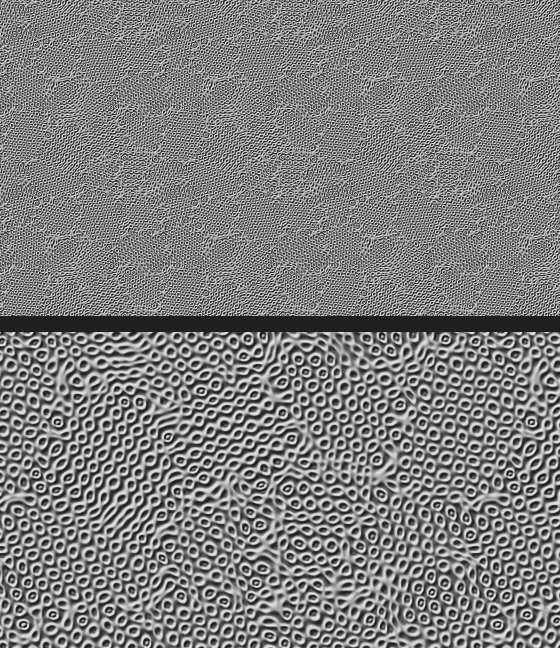
Top: the whole. Bottom: its middle third, enlarged.
Write a Shadertoy shader that draws this pattern.

```glsl
// Embossed grey weave of tiny touching rings and braided rows, in patches of varying direction.

// Lengths are in canvas heights.
const float TAU = 6.2831853;
const float TILE_SIZE = 0.5;          // the pattern repeats after this length
const float PATCHES_PER_TILE = 4.0;   // direction patches along one tile
const float ROW_PITCH = 1.0 / 69.0;   // spacing of neighbouring rows of rings
const float PATCH_FALLOFF = 6.0;      // higher: sharper patch borders
const float ROW_BIAS = 0.40;          // how far some patches favour rows over rings
const float WARP_CELLS = 16.0;        // warp noise cells along one tile
const float WARP_AMOUNT = 0.005;
const float RING_LEVEL = 0.3;         // wave level at the crest of a ring
const float RING_PERIOD = 4.6;        // wave range from one crest to the next
const vec2 LIGHT_DIR = vec2(-0.5, 0.866);
const float EMBOSS_REACH = 0.20;      // slope sampling distance, in rows
const float EMBOSS_GAIN = 0.80;
const float RIDGE_GAIN = 0.34;
const float RIDGE_MEAN = 0.50;
const float MID_GREY = 0.50;
const float TONE_RANGE = 0.40;        // greys level off this far from the middle
const int SAMPLES = 2;                // antialiasing grid per pixel side

vec3 hash3(vec2 p) {
    vec3 q = fract(p.xyx * vec3(0.1031, 0.1030, 0.0973));
    q += dot(q, q.yxz + 33.33);
    return fract((q.xxy + q.yzz) * q.zyx);
}

// Random unit gradient on a lattice that wraps with the tile.
vec2 latticeGradient(vec2 cell, float seed) {
    float angle = TAU * hash3(mod(cell, WARP_CELLS) + seed).x;
    return vec2(cos(angle), sin(angle));
}

float gradientNoise(vec2 p, float seed) {
    vec2 cell = floor(p);
    vec2 f = p - cell;
    vec2 u = f * f * f * (f * (f * 6.0 - 15.0) + 10.0);
    vec2 e = vec2(1.0, 0.0);
    float a = dot(latticeGradient(cell, seed), f);
    float b = dot(latticeGradient(cell + e.xy, seed), f - e.xy);
    float c = dot(latticeGradient(cell + e.yx, seed), f - e.yx);
    float d = dot(latticeGradient(cell + e.xx, seed), f - e.xx);
    return mix(mix(a, b, u.x), mix(c, d, u.x), u.y);
}

// Three waves at 60 degrees form a hexagonal lattice of peaks.
float hexWaves(vec2 p, float angle, float bias) {
    float sum = 0.0;
    for (int i = 0; i < 3; i++) {
        float a = angle + float(i) * TAU / 6.0;
        float gain = i == 0 ? 1.0 + bias : 1.0 - 0.5 * bias;
        sum += gain * cos(TAU / ROW_PITCH * dot(p, vec2(cos(a), sin(a))));
    }
    return sum;
}

// Blend the lattices of nearby patches; where they interfere, rows break up.
float waveField(vec2 p) {
    float patchSize = TILE_SIZE / PATCHES_PER_TILE;
    vec2 home = floor(p / patchSize);
    float sum = 0.0;
    float power = 0.0;
    for (int y = -1; y <= 1; y++) {
        for (int x = -1; x <= 1; x++) {
            vec2 cell = home + vec2(x, y);
            vec3 rnd = hash3(mod(cell, PATCHES_PER_TILE) + 7.0);
            vec2 offset = p - (cell + 0.1 + 0.8 * rnd.xy) * patchSize;
            vec2 d = offset / patchSize;
            float weight = exp(-PATCH_FALLOFF * dot(d, d));
            float bias = ROW_BIAS * fract(rnd.x * 5.0 + rnd.y * 3.0);
            sum += weight * hexWaves(offset, rnd.z * TAU, bias);
            power += weight * weight;
        }
    }
    return sum * inversesqrt(power);
}

// Ridge height: 1 on the ring walls, 0 in the holes and in the gaps between rings.
float ridgeHeight(vec2 p) {
    return 0.5 + 0.5 * cos(TAU * (waveField(p) - RING_LEVEL) / RING_PERIOD);
}

float embossedGrey(vec2 p) {
    vec2 q = p * WARP_CELLS / TILE_SIZE;
    p += WARP_AMOUNT * vec2(gradientNoise(q, 11.0), gradientNoise(q, 53.0));
    vec2 reach = 0.5 * EMBOSS_REACH * ROW_PITCH * LIGHT_DIR;
    float behind = ridgeHeight(p - reach);
    float ahead = ridgeHeight(p + reach);
    float ridge = 0.5 * (behind + ahead);
    float tone = EMBOSS_GAIN * (behind - ahead) + RIDGE_GAIN * (ridge - RIDGE_MEAN);
    return MID_GREY + TONE_RANGE * tanh(tone / TONE_RANGE);
}

void mainImage(out vec4 fragColor, in vec2 fragCoord) {
    float grey = 0.0;
    for (int y = 0; y < SAMPLES; y++) {
        for (int x = 0; x < SAMPLES; x++) {
            vec2 shift = (vec2(x, y) + 0.5) / float(SAMPLES) - 0.5;
            grey += embossedGrey((fragCoord + shift) / iResolution.y);
        }
    }
    fragColor = vec4(vec3(grey / float(SAMPLES * SAMPLES)), 1.0);
}
```
